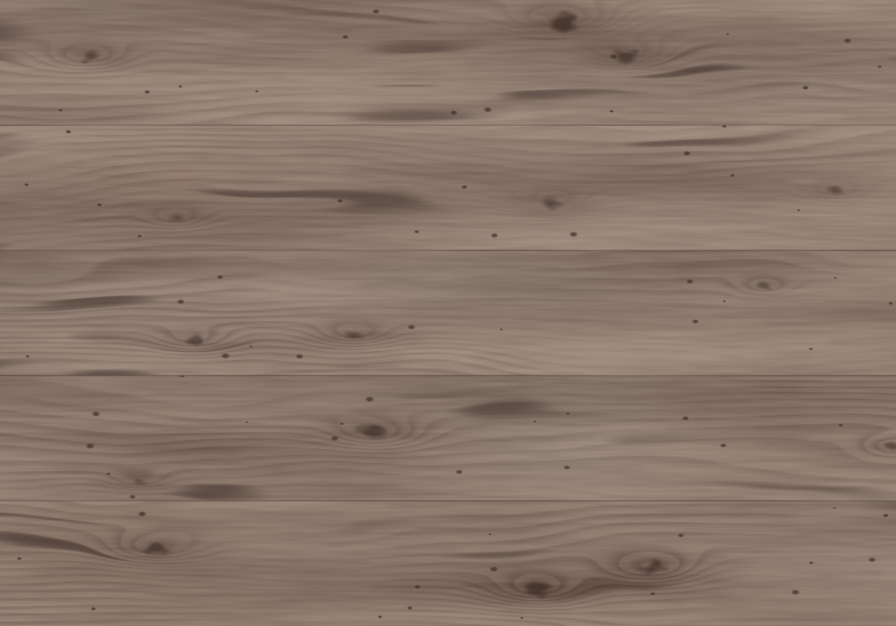
This texture is drawn by a WebGL 1 fragment shader. Its source:

```glsl
precision highp float;
// Weathered wood floor: five full-width planks stacked with thin seams.
// A warped height field gives growth rings that bend around hashed knots;
// stretched noise adds broad tone, fibres, cracks and small pin holes.

uniform vec2 u_resolution;

#define PLANKS 5.0
#define KNOTS 3
#define RING_DENSITY 62.0
#define RING_DEPTH 0.24
#define TONE_SPREAD 1.15
#define FIBRE_DEPTH 0.36
#define CRACK_DEPTH 0.55
#define SPECK_CHANCE 0.13
#define SEAM_WIDTH 0.0022
#define LIGHT_WOOD vec3(0.605, 0.532, 0.480)
#define DARK_WOOD vec3(0.420, 0.345, 0.303)
#define KNOT_WOOD vec3(0.235, 0.180, 0.160)

float hash(vec2 p) {
  vec3 q = fract(p.xyx * 0.1031);
  q += dot(q, q.yzx + 33.33);
  return fract((q.x + q.y) * q.z);
}

float noise(vec2 p) {
  vec2 i = floor(p), f = fract(p);
  f = f * f * (3.0 - 2.0 * f);
  return mix(mix(hash(i), hash(i + vec2(1.0, 0.0)), f.x),
             mix(hash(i + vec2(0.0, 1.0)), hash(i + 1.0), f.x), f.y);
}

float fbm(vec2 p) {
  float sum = 0.0, amp = 0.54;
  for (int i = 0; i < 4; i++) {
    sum += amp * noise(p);
    p = p * 2.03 + 17.3;
    amp *= 0.5;
  }
  return sum;
}

// Dark pin holes, at most one in each cell of a coarse grid
float specks(vec2 p) {
  vec2 grid = p * vec2(16.0, 25.0), cell = floor(grid);
  float pick = hash(cell + 71.0);
  vec2 centre = 0.25 + 0.5 * vec2(hash(cell + 5.0), hash(cell + 9.0));
  vec2 d = (grid - cell - centre) / vec2(16.0, 25.0);
  float radius = 0.0015 + 0.003 * hash(cell + 13.0);
  float spot = 1.0 - smoothstep(0.4, 1.2, length(d * vec2(0.65, 1.0)) / radius);
  return spot * step(pick, SPECK_CHANCE);
}

vec3 wood(vec2 p, float width) {
  float row = floor(p.y * PLANKS);
  float v = fract(p.y * PLANKS);
  vec2 g = p + vec2(row * 7.31 + 3.0, row * 3.17 + 2.0);

  // Ring height field, long and gently wavy along the plank
  float rings = g.y * RING_DENSITY + 5.5 * noise(g * vec2(1.7, 8.0))
              + 1.3 * noise(g * vec2(6.0, 26.0));

  // Knots lift the rings and stain the wood around them
  float core = 0.0, stain = 0.0;
  for (int i = 0; i < KNOTS; i++) {
    vec2 id = vec2(float(i) * 3.7 + 11.0, row * 5.3 + 4.0);
    vec2 spot = vec2(hash(id), hash(id + 20.0));
    vec2 centre = vec2((float(i) + spot.x) / float(KNOTS) * width,
                       (row + 0.12 + 0.76 * spot.y) / PLANKS);
    float strength = hash(id + 40.0);
    float size = mix(0.006, 0.018, strength);
    vec2 d = p - centre;
    vec2 bend = d / (size * vec2(5.0, 1.7));
    rings += (1.5 + 3.0 * strength) * exp(-dot(bend, bend));
    vec2 smear = d / (size * vec2(5.5, 1.5));
    stain += (0.25 + 0.4 * strength) * exp(-dot(smear, smear));
    float edge = length(d * vec2(0.65, 1.0)) / size;
    edge += 0.8 * (noise(p * vec2(60.0, 110.0)) - 0.5);
    core = max(core, (1.0 - smoothstep(0.15, 1.0, edge)) * (0.3 + 0.5 * strength));
  }

  // Growth lines: slow darkening, then a sharper return
  float r = fract(rings);
  float line = smoothstep(0.25, 0.85, r) * (1.0 - smoothstep(0.85, 1.0, r));
  float lineMask = 0.3 + 0.9 * smoothstep(0.3, 0.75, noise(g * vec2(2.3, 11.0) + 31.0));

  // Broad streaks, fine fibres and cracks that follow the rings
  float broad = fbm(g * vec2(1.5, 13.0) + 50.0) - 0.5;
  float fibre = 0.6 * noise(g * vec2(9.0, 210.0)) + 0.4 * noise(g * vec2(28.0, 330.0)) - 0.5;
  float crack = smoothstep(0.70, 0.95, noise(vec2(g.x * 4.5, rings * 0.9)));
  crack *= smoothstep(0.48, 0.78, noise(g * vec2(2.0, 10.0) + 83.0));

  float tone = 0.73 + TONE_SPREAD * broad + FIBRE_DEPTH * fibre;
  tone += 0.16 * (hash(vec2(row, 6.0)) - 0.5);
  tone += 0.35 * (hash(vec2(row, 19.0)) - 0.35) * (v - 0.5);
  tone -= RING_DEPTH * line * lineMask + stain * 0.75;

  vec3 col = mix(DARK_WOOD, LIGHT_WOOD, clamp(tone, -0.35, 1.12));
  col += vec3(0.014, 0.0, -0.004) * (noise(g * vec2(2.5, 9.0) + 7.0) - 0.5);
  col = mix(col, KNOT_WOOD, crack * CRACK_DEPTH);
  col = mix(col, KNOT_WOOD, max(core, 0.7 * specks(g)));

  // Thin worn seam between neighbouring planks
  float seam = abs(p.y - floor(p.y * PLANKS + 0.5) / PLANKS);
  float inside = step(0.5 / PLANKS, p.y) * step(p.y, 1.0 - 0.5 / PLANKS);
  float wear = 0.15 + 0.35 * noise(vec2(p.x * 5.0, 40.0 + floor(p.y * PLANKS + 0.5)));
  return mix(col, KNOT_WOOD, inside * wear * (1.0 - smoothstep(0.0, SEAM_WIDTH, seam)));
}

void main() {
  // Four samples per pixel smooth the fine lines
  vec3 sum = vec3(0.0);
  for (int i = 0; i < 4; i++) {
    vec2 offset = vec2(mod(float(i), 2.0), floor(float(i) * 0.5)) * 0.5 - 0.25;
    sum += wood((gl_FragCoord.xy + offset) / u_resolution.y, u_resolution.x / u_resolution.y);
  }
  gl_FragColor = vec4(sum * 0.25, 1.0);
}
```
